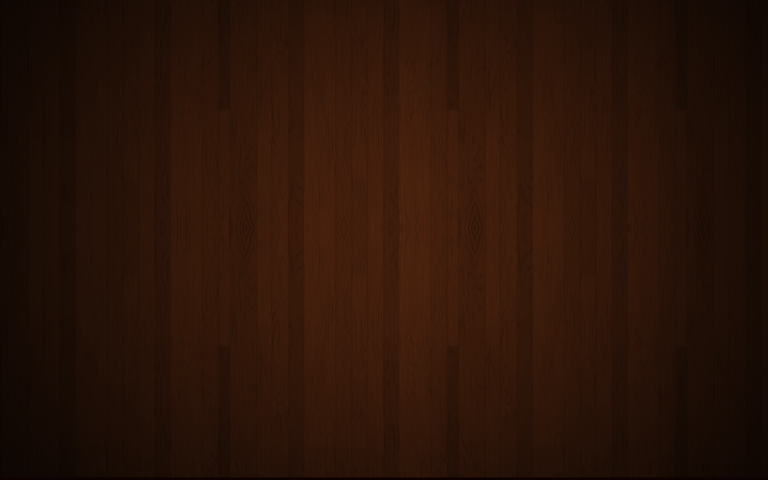
This texture is drawn by a WebGL 1 fragment shader. Its source:

```glsl
precision highp float;

uniform vec2 u_resolution;

// Lengths are in units of 1/480 of the canvas height.
const float UNITS = 480.0;
const float TILE_WIDTH = 228.6;
const float TILE_START = 218.0;
const float MIRROR_Y = 228.0;
const float EDGE_SOFT = 1.5;
const float BOARD_CONTRAST = 0.62;
const float SEAM_DEPTH = 0.08;
const float FIGURE_DEPTH = 0.13;
const float FIBRE_DEPTH = 0.075;
const float BROAD_DEPTH = 0.05;
const float KNOT_DEPTH = 0.26;
const vec2 GLOW_CENTRE = vec2(0.515, 0.52);
const vec2 GLOW_FALLOFF = vec2(4.1, 1.9);
const vec3 WOOD = vec3(0.268, 0.122, 0.049);
const vec3 BASE_LINE = vec3(0.05, 0.006, 0.005);
const float BASE_LINE_HEIGHT = 2.5;

struct Board {
  float shade;
  float seam;
  float id;
};

vec2 gradientAt(vec2 cell) {
  float h = fract(sin(dot(cell, vec2(127.1, 311.7))) * 43758.5);
  return vec2(cos(6.2832 * h), sin(6.2832 * h));
}

float gradientNoise(vec2 p) {
  vec2 i = floor(p);
  vec2 f = p - i;
  vec2 w = f * f * f * (f * (f * 6.0 - 15.0) + 10.0);
  vec2 e = vec2(1.0, 0.0);
  float a = dot(gradientAt(i), f);
  float b = dot(gradientAt(i + e.xy), f - e.xy);
  float c = dot(gradientAt(i + e.yx), f - e.yx);
  float d = dot(gradientAt(i + e.xx), f - e.xx);
  return mix(mix(a, b, w.x), mix(c, d, w.x), w.y);
}

// Lays four boards; each changes shade at its joint, away from the mirror line.
void layBoards(vec2 q, vec4 left, vec4 inner, vec4 outer, vec4 joint, inout Board board) {
  for (int i = 0; i < 4; i++) {
    float beyond = smoothstep(-0.5, 0.5, (q.y - joint[i]) / EDGE_SOFT);
    float shade = mix(inner[i], outer[i], beyond);
    float inside = smoothstep(0.0, EDGE_SOFT, q.x - left[i]);
    board.shade = mix(board.shade, shade, inside);
    board.id += step(left[i], q.x);
    board.seam = min(board.seam, abs(q.x - left[i] - 0.5 * EDGE_SOFT));
  }
}

// Pointed almond rings, fading outwards.
float knot(vec2 q, vec2 centre, float size) {
  vec2 k = abs(q - centre);
  float r = k.x + k.y * 0.27 + 1.6 * gradientNoise(q * vec2(0.16, 0.06));
  float rings = pow(0.5 + 0.5 * cos(r * 1.7), 1.5);
  return rings * exp(-r * r / (size * size));
}

float woodGrain(vec2 q, float id) {
  vec2 g = q + vec2(37.0, 91.0) * id;

  // Sparse dark contour lines
  float field = gradientNoise(g * vec2(0.075, 0.012));
  field += 0.12 * gradientNoise(g * vec2(0.2, 0.05));
  float figure = pow(0.5 + 0.5 * sin(field * 32.0), 5.0);
  float presence = smoothstep(-0.25, 0.35, gradientNoise(g * vec2(0.045, 0.017) + 7.3));

  // Fine vertical fibres and broad tone
  float fibre = gradientNoise(g * vec2(0.4, 0.03));
  fibre += 0.7 * gradientNoise(g * vec2(0.55, 0.16));
  float broad = gradientNoise(g * vec2(0.05, 0.012));

  float lines = figure * presence - 0.12;
  return 1.0 + FIBRE_DEPTH * fibre + BROAD_DEPTH * broad - FIGURE_DEPTH * lines;
}

void main() {
  vec2 uv = gl_FragCoord.xy / u_resolution;
  vec2 p = vec2(gl_FragCoord.x, u_resolution.y - gl_FragCoord.y) * UNITS / u_resolution.y;

  // Repeat across, mirror up and down
  vec2 q = vec2(mod(p.x - TILE_START, TILE_WIDTH), abs(p.y - MIRROR_Y));

  // Boards
  Board board = Board(1.0, TILE_WIDTH - q.x, 0.0);
  layBoards(q, vec4(0.0, 11.0, 38.0, 53.0), vec4(1.0, 0.9, 1.02, 0.98),
            vec4(0.72, 0.94, 0.98, 0.98), vec4(118.0, 118.0, 118.0, 300.0), board);
  layBoards(q, vec4(70.0, 85.0, 117.0, 133.0), vec4(0.82, 1.06, 0.96, 0.92),
            vec4(0.82, 1.0, 0.99, 1.01), vec4(300.0, 215.0, 49.0, 49.0), board);
  layBoards(q, vec4(149.0, 165.0, 180.0, 212.0), vec4(1.04, 0.86, 1.09, 1.01),
            vec4(1.04, 0.86, 1.07, 0.99), vec4(300.0, 300.0, 150.0, 118.0), board);

  // Grain, knots and seams
  float light = mix(1.0, board.shade, BOARD_CONTRAST) * woodGrain(q, board.id);
  float onKnotBoard = step(11.0, q.x) * step(q.x, 38.0);
  light *= 1.0 - KNOT_DEPTH * onKnotBoard * knot(q, vec2(28.5, 0.0), 11.0);
  float onFaintBoard = step(117.0, q.x) * step(q.x, 133.0);
  light *= 1.0 - 0.5 * KNOT_DEPTH * onFaintBoard * knot(q, vec2(126.0, 0.0), 9.0);
  light *= 1.0 - SEAM_DEPTH * (1.0 - smoothstep(0.0, EDGE_SOFT, board.seam));

  // Soft glow from the middle
  vec2 away = uv - GLOW_CENTRE;
  light *= exp(-dot(GLOW_FALLOFF, away * away));
  vec3 colour = WOOD * light;

  // Thin dark line along the bottom
  float base = smoothstep(-0.75, 0.75, p.y - (UNITS - BASE_LINE_HEIGHT));
  colour = mix(colour, BASE_LINE, base);

  gl_FragColor = vec4(colour, 1.0);
}
```
